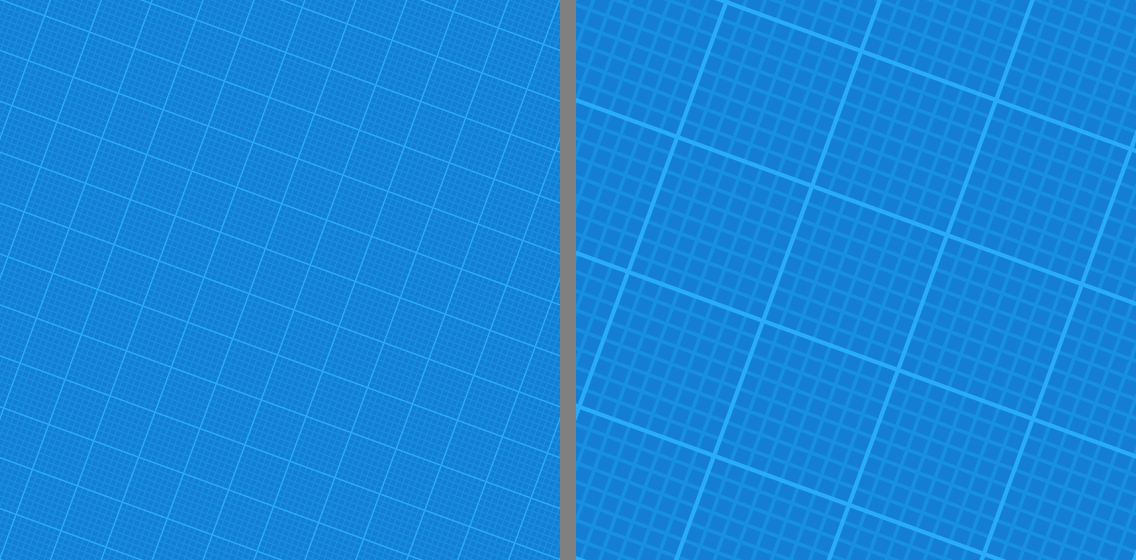
Left, the full canvas; right, a detail of the centre.
Write a WebGL 1 fragment shader that draws this pattern.

```glsl
precision highp float;

uniform vec2 u_resolution;

// Whole-number slope keeps the tilted grid periodic on the canvas
#define GRID_STEP vec2(11.0, 4.0)
#define MINOR_PER_MAJOR 8.0
#define MAJOR_WIDTH 0.0025
#define MINOR_WIDTH 0.0021
#define LINE_OFFSET vec2(-0.011, 0.011)
#define PAPER_COLOR vec3(0.075, 0.495, 0.832)
#define MINOR_COLOR vec3(0.095, 0.565, 0.885)
#define MAJOR_COLOR vec3(0.155, 0.675, 0.975)

// Share of a pixel-wide window covered by a line, on each axis
vec2 lineCoverage(vec2 dist, float width, float pixel) {
  vec2 halfWidth = vec2(0.5 * width);
  vec2 upper = clamp(dist + 0.5 * pixel, -halfWidth, halfWidth);
  vec2 lower = clamp(dist - 0.5 * pixel, -halfWidth, halfWidth);
  return (upper - lower) / pixel;
}

// Coverage of a square grid; linesPerUnit converts cells to canvas units
float gridCoverage(vec2 cell, float linesPerUnit, float width, float pixel) {
  vec2 dist = (fract(cell + 0.5) - 0.5) / linesPerUnit;
  vec2 coverage = lineCoverage(dist, width, pixel);
  return max(coverage.x, coverage.y);
}

void main() {
  vec2 uv = gl_FragCoord.xy / u_resolution;
  float pixel = 1.0 / min(u_resolution.x, u_resolution.y);

  // Rotate and scale so one unit is one major cell
  vec2 cell = vec2(dot(uv, GRID_STEP * vec2(1.0, -1.0)),
                   dot(uv, GRID_STEP.yx)) - LINE_OFFSET;
  float density = length(GRID_STEP);

  float minor = gridCoverage(cell * MINOR_PER_MAJOR,
                             density * MINOR_PER_MAJOR, MINOR_WIDTH, pixel);
  float major = gridCoverage(cell, density, MAJOR_WIDTH, pixel);

  // Major lines lie over the minor ones
  vec3 color = mix(PAPER_COLOR, MINOR_COLOR, minor);
  color = mix(color, MAJOR_COLOR, major);
  gl_FragColor = vec4(color, 1.0);
}
```
